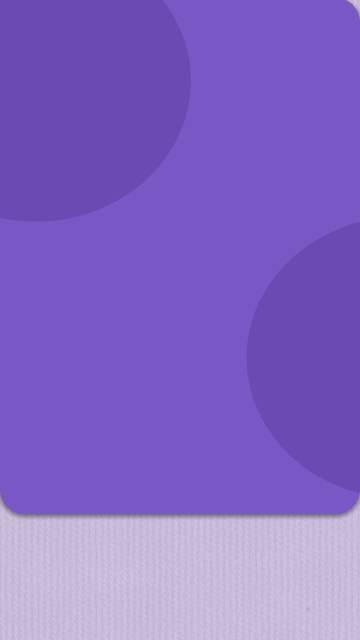
Reproduce this background procedurally as a WebGL 1 fragment shader.

```glsl
precision highp float;
// Violet rounded card with two darker ellipses, casting a soft shadow on woven lilac paper.

uniform vec2 u_resolution;

vec2 hashGradient(vec2 cell) {
  vec2 h = vec2(dot(cell, vec2(127.1, 311.7)), dot(cell, vec2(269.5, 183.3)));
  return fract(sin(h) * 43758.5) * 2.0 - 1.0;
}

float gradientNoise(vec2 p) {
  vec2 i = floor(p), f = fract(p);
  vec2 u = f * f * (3.0 - 2.0 * f);
  float a = dot(hashGradient(i), f);
  float b = dot(hashGradient(i + vec2(1, 0)), f - vec2(1, 0));
  float c = dot(hashGradient(i + vec2(0, 1)), f - vec2(0, 1));
  float d = dot(hashGradient(i + 1.0), f - 1.0);
  return mix(mix(a, b, u.x), mix(c, d, u.x), u.y);
}

// Card with a square top left corner and three round ones
float cardDistance(vec2 p) {
  vec2 q = p - vec2(4.5, 9.603);
  float radius = q.x < 0.0 && q.y > 0.0 ? 0.0 : 0.63;
  vec2 d = abs(q) - vec2(4.5, 6.457) + radius;
  return length(max(d, 0.0)) + min(max(d.x, d.y), 0.0) - radius;
}

float ellipseDistance(vec2 p, vec2 center) {
  return (length((p - center) / vec2(3.875, 3.52)) - 1.0) * 3.6;
}

// Staggered diagonal stitches in vertical columns, roughened by grain
vec3 paperColor(vec2 p) {
  vec2 warped = p + 0.02 * gradientNoise(p * 4.0);
  float column = floor(warped.x / 0.16);
  vec2 stitch = vec2(warped.x / 0.16, warped.y / 0.14 + 0.5 * mod(column, 2.0));
  vec2 q = fract(stitch) - 0.5;
  float thread = 1.0 - smoothstep(0.08, 0.3, abs(q.x + 0.5 * q.y));
  float groove = smoothstep(0.32, 0.5, abs(q.x));
  float grain = gradientNoise(p * 11.0) + 0.6 * gradientNoise(p * 23.0);
  float tone = 0.022 * (thread - 0.4) - 0.022 * groove + 0.025 * grain;
  tone += 0.012 * gradientNoise(p * 0.9);
  float speck = 1.0 - smoothstep(0.02, 0.08, length(p - vec2(7.71, 0.77)));
  return vec3(0.79, 0.735, 0.858) + tone - 0.05 * speck;
}

void main() {
  // The canvas spans 9 by 16 units
  vec2 p = gl_FragCoord.xy / u_resolution * vec2(9, 16);
  float pixel = 9.0 / u_resolution.x;

  // Paper and the shadow just below the card
  vec3 color = paperColor(p);
  float shadow = 1.0 - smoothstep(-0.08, 0.13, cardDistance(p + vec2(0, 0.045)));
  color *= 1.0 - 0.42 * shadow;

  // Card face with its ellipses
  float ellipses = min(ellipseDistance(p, vec2(0.896, 13.98)),
                       ellipseDistance(p, vec2(10.04, 7.06)));
  vec3 violet = vec3(0.475, 0.342, 0.769);
  vec3 deepViolet = vec3(0.42, 0.294, 0.702);
  vec3 face = mix(violet, deepViolet, clamp(0.5 - ellipses / pixel, 0.0, 1.0));
  color = mix(color, face, clamp(0.5 - cardDistance(p) / pixel, 0.0, 1.0));

  gl_FragColor = vec4(color, 1.0);
}
```
